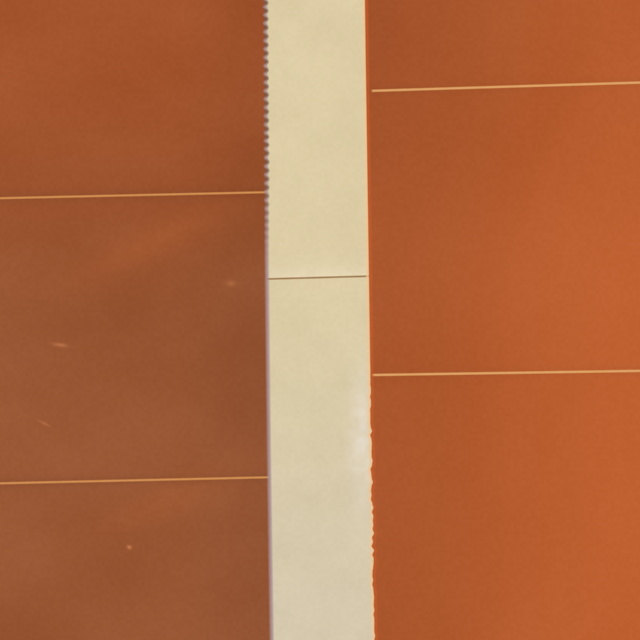
Reproduce this texture procedurally as a Shadertoy shader.

```glsl
// Terracotta tiles on both sides of a slightly leaning cream strip.
// Tile joints are repeated tilted lines; the strip is bounded by two curves,
// with coloured fringes, soft stains, flecks and fine noise layered on top.

float hash(vec2 p) {
    vec3 q = fract(vec3(p.xyx) * 0.1031);
    q += dot(q, q.yzx + 33.33);
    return fract((q.x + q.y) * q.z);
}

float noise(vec2 p) {
    vec2 i = floor(p), f = fract(p);
    f = f * f * (3.0 - 2.0 * f);
    return mix(mix(hash(i), hash(i + vec2(1, 0)), f.x),
               mix(hash(i + vec2(0, 1)), hash(i + vec2(1, 1)), f.x), f.y);
}

float fbm(vec2 p) {
    float sum = 0.0, amp = 0.5;
    for (int i = 0; i < 4; i++) {
        sum += amp * noise(p);
        p = p * 2.03 + 17.1;
        amp *= 0.5;
    }
    return sum;
}

// Signed distance to the nearest of evenly spaced levels
float repeatLine(float y, float base, float spacing) {
    return mod(y - base + 0.5 * spacing, spacing) - 0.5 * spacing;
}

float band(float d, float halfWidth, float soft) {
    return 1.0 - smoothstep(halfWidth - soft, halfWidth + soft, abs(d));
}

// Soft elliptical spot, turned by an angle
float spot(vec2 p, vec2 centre, vec2 size, float angle) {
    float c = cos(angle), s = sin(angle);
    vec2 d = p - centre;
    d = vec2(c * d.x + s * d.y, c * d.y - s * d.x) / size;
    return exp(-dot(d, d));
}

vec3 leftTiles(vec2 p, float soft) {
    vec3 col = mix(vec3(0.595, 0.335, 0.20), vec3(0.635, 0.325, 0.17),
                   smoothstep(0.45, 0.95, p.y));
    col *= 1.0 - 0.05 * smoothstep(0.25, 0.42, p.x);
    col += 0.06 * (fbm(p * vec2(5.0, 7.0)) - 0.47);

    // Rubbed streaks and pale flecks
    col += vec3(0.04, 0.025, 0.01) * spot(p, vec2(0.24, 0.62), vec2(0.13, 0.025), 0.45);
    col += vec3(0.025, 0.012, 0.0) * spot(p, vec2(0.27, 0.22), vec2(0.13, 0.03), 0.4);
    float flecks = 0.45 * spot(p, vec2(0.361, 0.557), vec2(0.008, 0.005), 0.0)
                 + 0.65 * spot(p, vec2(0.094, 0.461), vec2(0.011, 0.003), -0.15)
                 + 0.45 * spot(p, vec2(0.070, 0.338), vec2(0.010, 0.002), -0.45)
                 + 0.90 * spot(p, vec2(0.202, 0.145), vec2(0.004, 0.003), -0.5);
    col = mix(col, vec3(0.78, 0.49, 0.32), flecks);

    float joint = repeatLine(p.y, 0.2448 + 0.0225 * p.x, 0.4455);
    col *= 1.0 - 0.09 * exp(-abs(joint) * 180.0);
    return mix(col, vec3(0.82, 0.56, 0.32), band(joint, 0.0017, soft));
}

vec3 rightTiles(vec2 p, float soft) {
    float x = p.x - 0.578;
    vec3 col = mix(vec3(0.66, 0.335, 0.175), vec3(0.74, 0.375, 0.19),
                   smoothstep(-0.02, 0.42, x));
    col *= 1.015 - 0.05 * smoothstep(0.5, 1.0, p.y);
    col += 0.03 * (fbm(p * vec2(6.0, 5.0) + 9.0) - 0.47);

    float joint = repeatLine(p.y, 0.414 + 0.0155 * x, 0.444 + 0.0154 * x);
    col *= 1.0 - 0.05 * exp(-abs(joint) * 200.0);
    float gap = smoothstep(0.0, 0.006, x);
    return mix(col, vec3(0.87, 0.64, 0.40), gap * band(joint, 0.0019, soft));
}

vec3 creamStrip(vec2 p, float soft) {
    vec3 col = mix(vec3(0.835, 0.785, 0.675), vec3(0.865, 0.80, 0.645),
                   smoothstep(0.0, 0.65, p.y));
    col += 0.035 * (fbm(p * 22.0) - 0.47);

    // Worn chalky patch beside the right edge
    float wear = spot(p, vec2(0.566, 0.32), vec2(0.018, 0.10), 0.0);
    col += vec3(0.035, 0.045, 0.09) * wear * (0.5 + noise(p * 90.0));

    // Cross joint with a bright lip above it
    float joint = p.y - 0.564 - 0.028 * (p.x - 0.417);
    float lip = smoothstep(0.0, 0.003, joint) * exp(-max(joint, 0.0) * 75.0);
    col += vec3(0.04, 0.045, 0.07) * lip;
    return mix(col, vec3(0.57, 0.42, 0.27), 0.85 * band(joint, 0.0012, soft));
}

void mainImage(out vec4 fragColor, in vec2 fragCoord) {
    vec2 p = fragCoord / iResolution.xy;
    float soft = 1.0 / iResolution.y;

    // Strip borders, ragged at the upper left and lower right
    float upper = smoothstep(0.58, 0.75, p.y);
    float lower = 1.0 - smoothstep(0.30, 0.45, p.y);
    float teeth = 0.5 + 0.5 * sin(p.y * 480.0 + 2.0 * noise(vec2(p.y * 30.0, 2.0)));
    float rag = noise(vec2(p.y * 150.0, 7.0)) - 0.5;
    float leftD = p.x - (0.4245 - 0.0165 * p.y + 0.006 * p.y * p.y);
    float rightD = p.x - (0.5846 - 0.0146 * p.y) - 0.004 * lower * rag;
    leftD -= 0.002 * upper * teeth;

    vec3 col = leftD < 0.08 ? leftTiles(p, soft) : rightTiles(p, soft);
    float edge = 1.3 * soft;
    float inside = smoothstep(-edge, edge, leftD) * smoothstep(-edge, edge, -rightD);
    col = mix(col, creamStrip(p, soft), inside);

    // Violet fringe at left, peach and orange fringe at right
    vec3 violet = mix(vec3(0.66, 0.55, 0.57), vec3(0.43, 0.32, 0.29), upper * teeth);
    col = mix(col, violet, 0.75 * band(leftD, 0.003, 0.002));
    col = mix(col, vec3(0.95, 0.77, 0.57), 0.75 * band(rightD + 0.002, 0.002, 0.002));
    col = mix(col, vec3(0.78, 0.36, 0.17), 0.65 * band(rightD - 0.003, 0.002, 0.002));

    col += 0.014 * (noise(p * 210.0) - 0.5);
    fragColor = vec4(clamp(col, 0.0, 1.0), 1.0);
}
```
